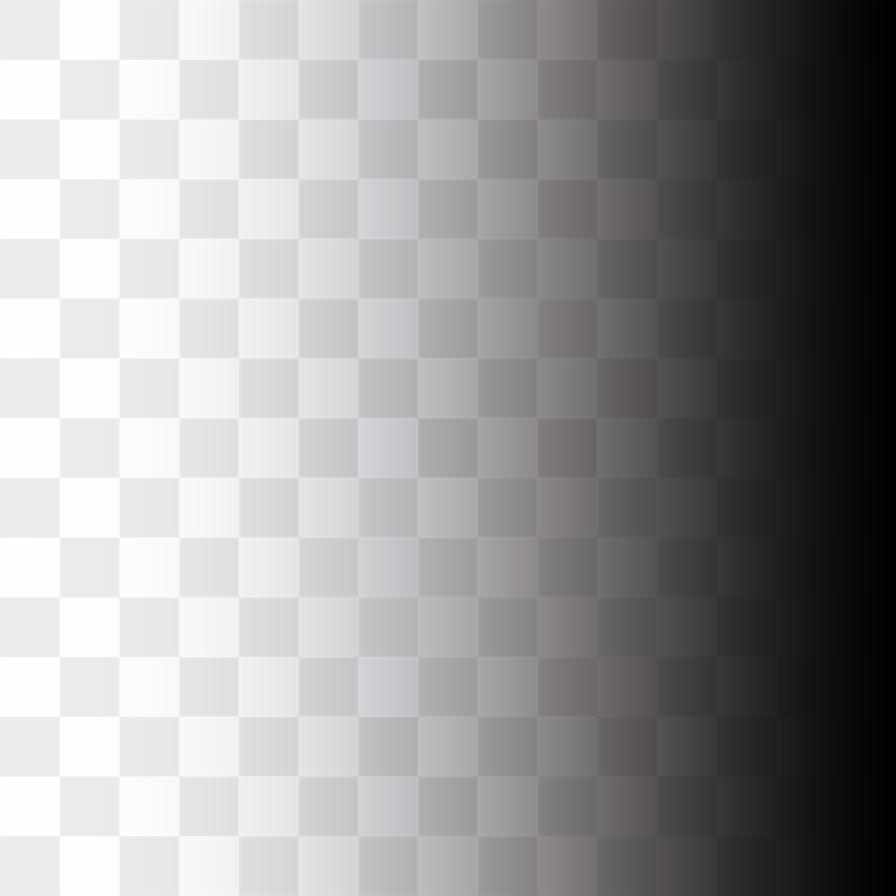
Write a WebGL 2 fragment shader that draws this pattern.

```glsl
#version 300 es
precision highp float;
// A 15 by 15 checkerboard of white and pale grey squares that sinks into
// black from left to right: a smooth square wave times an eased cosine fade,
// with faint pale seams and a slight tint and tone drift per square.
uniform vec2 u_resolution;
out vec4 fragColor;

const float PI = 3.14159;
const float CELLS = 15.0;

float hash(vec2 p) {
    p = fract(p * vec2(0.1031, 0.1137));
    p += dot(p, p.yx + 33.33);
    return fract((p.x + p.y) * p.x * 17.0);
}

// +1 and -1 on alternating unit intervals, softened over the given width
float squareWave(float x, float soft) {
    return clamp(sin(PI * x) / (PI * soft), -1.0, 1.0);
}

// Light that remains at horizontal position x
float fade(float x) {
    return cos(0.5 * PI * mix(x, smoothstep(0.0, 1.0, x), 0.6));
}

void main() {
    vec2 uv = gl_FragCoord.xy / u_resolution;
    vec2 grid = uv * CELLS;
    vec2 cell = floor(grid);
    vec2 soft = 0.6 * CELLS / u_resolution;

    // Checkerboard, grey in the lower left corner
    float parity = squareWave(grid.x, soft.x) * squareWave(grid.y, soft.y);
    float tone = mix(0.998, 0.925, 0.5 + 0.5 * parity);

    // Fade to black
    float light = fade(uv.x);
    vec3 color = vec3(tone * light);

    // Tone drift and tint: cool in the middle greys, warm in some dark squares
    float midGrey = smoothstep(0.2, 0.45, uv.x);
    color *= 1.0 + 0.025 * (hash(cell + 7.0) - 0.5) * midGrey;
    color *= mix(vec3(1.0), vec3(0.993, 0.995, 1.012), midGrey);
    float warmBand = smoothstep(0.53, 0.62, uv.x) * (1.0 - smoothstep(0.74, 0.82, uv.x));
    float warmth = warmBand * smoothstep(0.4, 0.7, hash(cell + 31.0));
    color *= 1.0 + warmth * vec3(0.025, -0.025, -0.005);

    // Faint pale seams between squares, strongest in the light greys
    vec2 toEdge = abs(fract(grid + 0.5) - 0.5);
    float seam = 1.0 - smoothstep(0.01, 0.045, min(toEdge.x, toEdge.y));
    float seamBand = smoothstep(0.05, 0.3, uv.x) * (1.0 - smoothstep(0.5, 0.85, uv.x));
    color += 0.016 * seam * seamBand;

    fragColor = vec4(clamp(color, 0.0, 1.0), 1.0);
}
```
